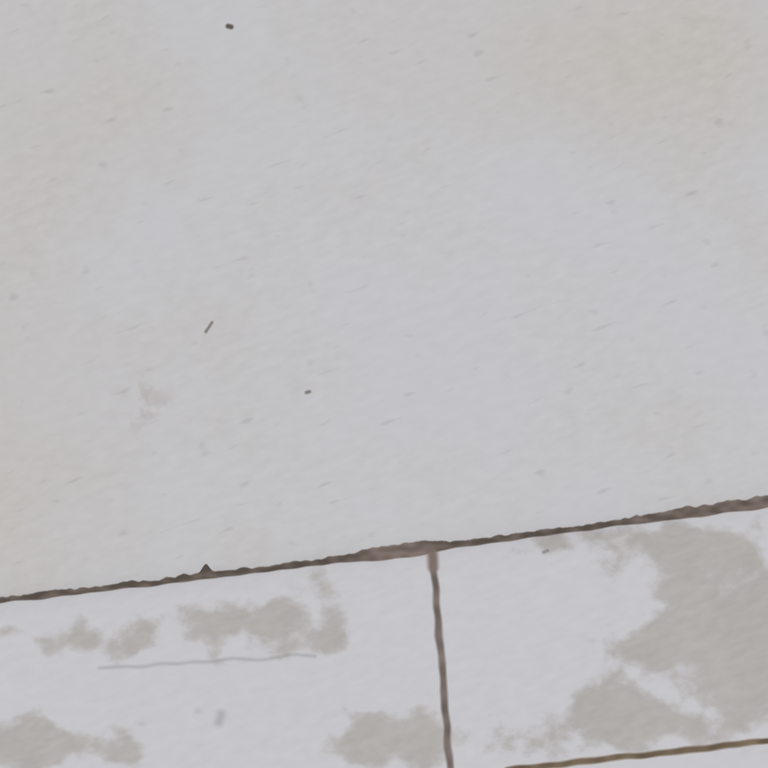
This texture is drawn by a Shadertoy shader. Its source:

```glsl
// Weathered pale paving: one large slab above a ragged sloping crack, with two
// stained slabs and thin joints below. Gradient noise drives the tint, the
// grain and the stains; distances to lines and segments give cracks and marks.
#define COOL vec3(0.765, 0.763, 0.778)
#define WARM vec3(0.750, 0.738, 0.722)
#define CHALK vec3(0.775, 0.772, 0.787)
#define STAIN vec3(0.675, 0.657, 0.645)
#define CRACK_DARK vec3(0.31, 0.275, 0.25)
#define CRACK_EARTH vec3(0.49, 0.43, 0.405)
#define GRAIN 0.021
#define RAGGED 0.0065
#define JOINT_WIDTH 0.0042

vec2 hashGradient(vec2 cell) {
    vec3 q = fract(vec3(cell.xyx) * vec3(0.1031, 0.1030, 0.0973));
    q += dot(q, q.yzx + 33.33);
    float angle = 6.2832 * fract((q.x + q.y) * q.z);
    return vec2(cos(angle), sin(angle));
}

float gradientNoise(vec2 p) {
    vec2 i = floor(p), f = fract(p);
    vec2 w = f * f * f * (f * (f * 6.0 - 15.0) + 10.0);
    vec2 e = vec2(1.0, 0.0);
    float low = mix(dot(hashGradient(i), f),
                    dot(hashGradient(i + e.xy), f - e.xy), w.x);
    float high = mix(dot(hashGradient(i + e.yx), f - e.yx),
                     dot(hashGradient(i + e.xx), f - e.xx), w.x);
    return mix(low, high, w.y);
}

float fbm(vec2 p) {
    float sum = 0.0, amplitude = 0.6;
    for (int k = 0; k < 5; k++) {
        sum += amplitude * gradientNoise(p);
        p = mat2(1.6, 1.2, -1.2, 1.6) * p + 7.3;
        amplitude *= 0.52;
    }
    return sum;
}

// Soft elliptical region, 1 at its centre
float blob(vec2 p, vec2 centre, vec2 radius) {
    vec2 d = (p - centre) / radius;
    return exp(-dot(d, d));
}

// Smooth-edged stroke from a to b
float stroke(vec2 p, vec2 a, vec2 b, float halfWidth, float soft) {
    vec2 ab = b - a;
    float t = clamp(dot(p - a, ab) / dot(ab, ab), 0.0, 1.0);
    float d = length(p - a - ab * t);
    return 1.0 - smoothstep(halfWidth - soft, halfWidth + soft, d);
}

float crackHeight(float x) { return 0.218 + x * (0.113 + 0.015 * x); }

void mainImage(out vec4 fragColor, in vec2 fragCoord) {
    vec2 p = fragCoord / iResolution.xy;
    float soft = max(0.0016, 1.0 / iResolution.y);

    // Slanted coordinates follow the slope of the slabs
    vec2 slant = vec2(p.x + 0.35 * p.y, p.y - 0.35 * p.x);
    float cloud = fbm(p * 5.0);
    float grain = gradientNoise(slant * vec2(35.0, 85.0))
                + 0.6 * gradientNoise(slant * vec2(80.0, 170.0) + 9.0);

    // Upper slab: cool centre, warmer corners and left edge
    float warmth = 0.25 + 0.7 * cloud
        + 0.65 * blob(p, vec2(0.80, 0.93), vec2(0.28, 0.13))
        + 0.50 * blob(p, vec2(0.0, 0.42), vec2(0.13, 0.25))
        + 0.40 * blob(p, vec2(0.05, 0.86), vec2(0.25, 0.12))
        - 0.20 * blob(p, vec2(0.62, 0.60), vec2(0.30, 0.30));
    vec3 upper = mix(COOL, WARM, clamp(warmth, 0.0, 1.0));
    upper += GRAIN * grain * (0.65 + 0.8 * cloud);
    float pits = smoothstep(0.38, 0.62, gradientNoise(slant * vec2(28.0, 75.0) + 31.0));
    upper -= 0.045 * pits;
    float rust = blob(p, vec2(0.183, 0.475), vec2(0.035, 0.03));
    upper -= vec3(0.05, 0.075, 0.085) * rust * smoothstep(-0.05, 0.3, fbm(p * 28.0));

    // Lower slabs: chalky ground with broken taupe stains
    float spread = 0.75 * blob(p, vec2(0.96, 0.18), vec2(0.17, 0.12))
        + 0.60 * blob(p, vec2(0.80, 0.06), vec2(0.13, 0.045))
        + 0.50 * blob(p, vec2(0.78, 0.295), vec2(0.18, 0.025))
        + 0.55 * blob(p, vec2(0.37, 0.20), vec2(0.10, 0.045))
        + 0.40 * blob(p, vec2(0.13, 0.175), vec2(0.22, 0.035))
        + 0.60 * blob(p, vec2(0.08, 0.03), vec2(0.16, 0.045))
        + 0.65 * blob(p, vec2(0.52, 0.04), vec2(0.10, 0.06))
        - 0.30 * blob(p, vec2(0.67, 0.14), vec2(0.08, 0.08));
    float patches = fbm(p * vec2(13.0, 16.0) + 4.0);
    float stain = smoothstep(0.27, 0.55, spread + 0.85 * patches);
    vec3 lower = mix(CHALK, STAIN + 0.04 * cloud, 0.85 * stain);
    lower += GRAIN * grain * (0.6 + 0.5 * stain);
    float scratchY = 0.006 * gradientNoise(vec2(p.x * 25.0, 2.0));
    lower -= 0.09 * stroke(p + vec2(0.0, scratchY), vec2(0.13, 0.130), vec2(0.41, 0.147), 0.002, 0.003);
    lower -= 0.10 * stroke(p, vec2(0.285, 0.06), vec2(0.288, 0.07), 0.005, 0.006);

    // Slabs meet at the crack; a soft dirt shade hugs its edges
    float fromCrack = p.y - crackHeight(p.x);
    vec3 color = mix(lower, upper, smoothstep(-soft, soft, fromCrack));
    color -= 0.045 * exp(-abs(fromCrack) * 95.0);

    // Thin joints: upright between lower slabs, and a sloping one at the corner
    float wobble = 0.003 * gradientNoise(p * 32.0);
    float upright = stroke(p + wobble, vec2(0.563, 0.278), vec2(0.587, -0.01), JOINT_WIDTH, soft * 1.6);
    float corner = stroke(p + wobble, vec2(0.66, -0.003), vec2(1.02, 0.038), JOINT_WIDTH * 0.9, soft * 1.4);
    vec3 jointTint = mix(CRACK_DARK, CRACK_EARTH, 0.5 + 0.8 * gradientNoise(p * 45.0));
    color = mix(color, CHALK, 0.7 * step(p.y, 0.114 * (p.x - 0.684) - 0.002) * (1.0 - corner));
    color = mix(color, jointTint, 0.85 * upright);
    color = mix(color, jointTint * vec3(1.0, 0.96, 0.82), 0.9 * corner);

    // Main crack: flat lower lip, ragged upper lip, wide near the junction
    float chips = fbm(vec2(p.x * 22.0, 3.0)) + 0.4 * gradientNoise(vec2(p.x * 90.0, 8.0));
    float swell = 0.0075 * blob(p, vec2(0.52, 0.284), vec2(0.05, 0.1))
                + 0.0045 * smoothstep(0.78, 0.95, p.x);
    float top = 0.0045 + swell + RAGGED * chips
              + 0.011 * blob(p, vec2(0.268, 0.25), vec2(0.006, 0.1));
    float bottom = -0.0035 - 0.7 * swell + 0.003 * gradientNoise(vec2(p.x * 28.0, 5.0));
    float gap = smoothstep(bottom - soft, bottom + soft, fromCrack)
              * (1.0 - smoothstep(top - soft, top + soft, fromCrack));
    float earth = clamp(0.2 + swell * 85.0 + 0.9 * gradientNoise(p * vec2(50.0, 110.0)), 0.0, 1.0);
    color = mix(color, mix(CRACK_DARK, CRACK_EARTH, earth), 0.93 * gap);
    color = mix(color, CRACK_EARTH, 0.8 * stroke(p, vec2(0.563, 0.28), vec2(0.564, 0.262), 0.007, 0.004));

    // Isolated specks and flecks
    float flecks = 0.85 * stroke(p, vec2(0.297, 0.966), vec2(0.301, 0.965), 0.003, 0.002)
        + 0.55 * stroke(p, vec2(0.268, 0.568), vec2(0.276, 0.580), 0.0018, 0.0018)
        + 0.60 * stroke(p, vec2(0.399, 0.489), vec2(0.403, 0.490), 0.002, 0.002)
        + 0.40 * stroke(p, vec2(0.708, 0.281), vec2(0.713, 0.283), 0.002, 0.002);
    color = mix(color, CRACK_DARK, clamp(flecks, 0.0, 1.0));

    fragColor = vec4(clamp(color, 0.0, 1.0), 1.0);
}
```
